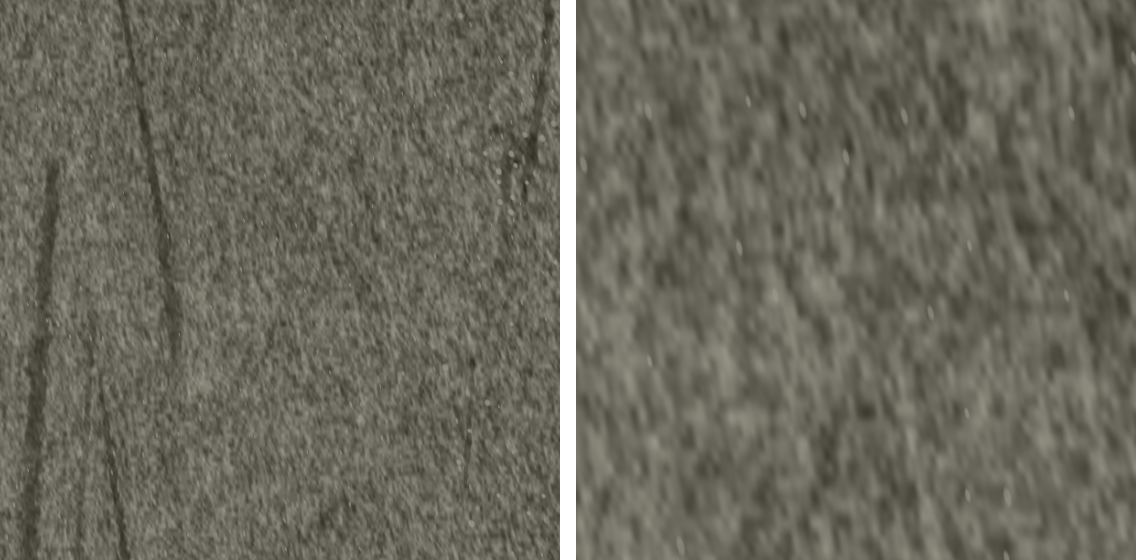
Left, the full canvas; right, a detail of the centre.
A three.js fragment shader for this texture:

```glsl
// Weathered grey-brown stone with fine slanted grain, long dark cracks and pale flecks.
varying vec2 vUv;

float hash(vec2 p) {
  vec3 q = fract(p.xyx * 0.1031);
  q += dot(q, q.yzx + 33.33);
  return fract((q.x + q.y) * q.z);
}

// Value noise centred on zero
float noise(vec2 p) {
  vec2 i = floor(p), f = fract(p);
  f = f * f * (3.0 - 2.0 * f);
  float low = mix(hash(i), hash(i + vec2(1.0, 0.0)), f.x);
  float high = mix(hash(i + vec2(0.0, 1.0)), hash(i + 1.0), f.x);
  return mix(low, high, f.y) - 0.5;
}

// Noise stretched along a line that leans left as it rises
float grain(vec2 p, float lean, vec2 freq) {
  return noise(vec2(p.x + lean * p.y, p.y) * freq);
}

// Ragged crack from top to bottom; widths are half widths at its two ends
float crack(vec2 p, vec2 top, vec2 bottom, float bow, vec2 widths) {
  float t = (top.y - p.y) / (top.y - bottom.y);
  float centre = mix(top.x, bottom.x, t) + bow * 4.0 * t * (1.0 - t);
  float halfWidth = mix(widths.x, widths.y, clamp(t, 0.0, 1.0));
  float ragged = noise(p * vec2(80.0, 45.0)) + 0.7 * noise(p * vec2(190.0, 100.0));
  float dist = abs(p.x - centre) + ragged * (0.003 + 0.6 * halfWidth);
  float ends = smoothstep(0.0, 0.07, t) * (1.0 - smoothstep(0.84, 1.0, t));
  return ends * (1.0 - smoothstep(halfWidth * 0.5, halfWidth * 1.2 + 0.002, dist));
}

// Scattered pale flecks, one at most in each cell
float flecks(vec2 p, vec2 cells, vec2 size, float share) {
  vec2 id = floor(p * cells);
  vec2 jitter = 0.3 + 0.4 * vec2(hash(id + 17.0), hash(id + 53.0));
  vec2 d = (fract(p * cells) - jitter) / cells;
  d.x += 0.2 * d.y;
  float r = length(d / (size * (0.6 + 0.6 * hash(id + 91.0))));
  return step(hash(id + 7.0), share) * (1.0 - smoothstep(0.4, 1.1, r));
}

void main() {
  vec2 p = vUv;
  float coarse = smoothstep(0.2, 0.8, p.x);
  vec2 warped = p + 0.008 * vec2(noise(p * 14.0), noise(p * 11.0 + 40.0));

  // Grain: upright and fine on the left, slanted and rougher on the right
  float tone = 0.408;
  tone += mix(0.15, 0.11, coarse) * grain(warped, 0.06, vec2(165.0, 62.0));
  tone += mix(0.08, 0.17, coarse) * grain(warped + 3.7, 0.32, vec2(130.0, 58.0));
  tone += 0.14 * grain(warped + 8.3, 0.18, vec2(250.0, 125.0));
  tone += 0.05 * noise(p * vec2(24.0, 13.0)) + 0.03 * noise(p * 5.0);
  tone += 0.06 * (1.0 - coarse) * grain(p, 0.03, vec2(75.0, 4.0));

  // Crumbled patch beside the upper right crack
  vec2 fromPatch = (p - vec2(0.925, 0.72)) / vec2(0.045, 0.13);
  float patchMask = exp(-dot(fromPatch, fromPatch));
  tone += patchMask * (0.26 * noise(p * vec2(62.0, 48.0) + 9.0) - 0.025);

  // Cracks: deep slanting ones, broad stains and faint hairlines
  float dark = crack(p, vec2(0.205, 1.06), vec2(0.326, 0.31), 0.008, vec2(0.003, 0.014));
  dark = max(dark, 0.85 * crack(p, vec2(0.100, 0.74), vec2(0.044, -0.12), -0.005, vec2(0.013, 0.019)));
  dark = max(dark, 0.9 * crack(p, vec2(0.174, 0.35), vec2(0.240, -0.10), 0.0, vec2(0.003, 0.008)));
  dark = max(dark, 0.6 * crack(p, vec2(0.167, 0.45), vec2(0.130, -0.12), 0.0, vec2(0.006, 0.004)));
  dark = max(dark, 0.95 * crack(p, vec2(0.980, 1.08), vec2(0.935, 0.65), 0.012, vec2(0.007, 0.009)));
  dark = max(dark, 0.5 * crack(p, vec2(0.912, 0.80), vec2(0.892, 0.50), 0.0, vec2(0.007, 0.010)));
  dark = max(dark, 0.8 * crack(p, vec2(0.847, 0.38), vec2(0.828, 0.10), 0.0, vec2(0.005, 0.003)));
  dark = max(dark, 0.3 * crack(p, vec2(0.363, 0.95), vec2(0.355, 0.70), 0.0, vec2(0.003)));
  dark = max(dark, 0.3 * crack(p, vec2(0.630, 0.28), vec2(0.610, 0.00), 0.0, vec2(0.004)));
  float blotch = 0.9 + 0.5 * noise(p * vec2(55.0, 28.0) + 21.0);
  tone = mix(tone, 0.25 + 0.45 * (tone - 0.40), clamp(dark * blotch, 0.0, 1.0));

  // Pale flecks: slivers everywhere, rounder chips towards the right
  float pale = 0.6 * flecks(p, vec2(52.0, 34.0), vec2(0.0025, 0.0065), 0.09);
  float chipShare = 0.04 * smoothstep(0.7, 0.9, p.x) + 0.3 * patchMask;
  pale = max(pale, 0.75 * flecks(p + 0.37, vec2(40.0, 36.0), vec2(0.006, 0.007), chipShare));
  tone = mix(tone, 0.62, pale);

  tone = clamp(tone, 0.15, 0.75);
  gl_FragColor = vec4(tone, tone - 0.009, tone - 0.045 - 0.025 * tone, 1.0);
}
```
